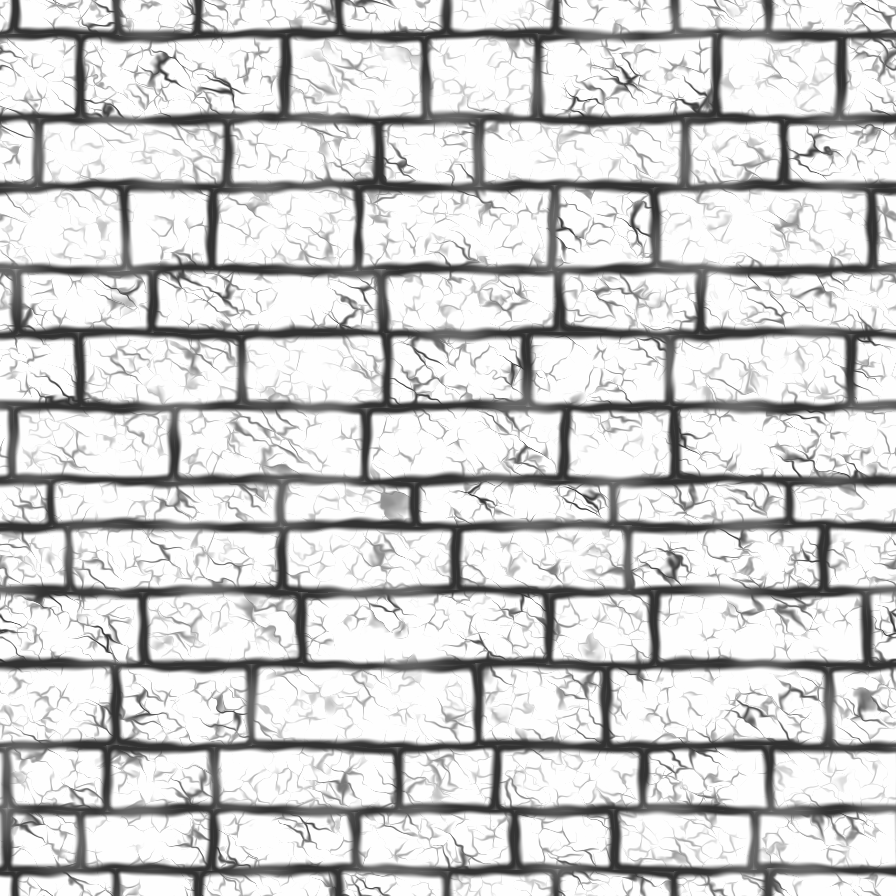
A WebGL 1 fragment shader for this texture map:

```glsl
precision highp float;
// Black and white brick wall: thirteen uneven courses of white bricks with soft
// dark mortar. Each brick is a rounded box between jittered joints; its chips and
// hairline cracks are cellular borders that show only inside scattered spots.
uniform vec2 u_resolution;

float hash(vec2 c) {
  return fract(sin(dot(c, vec2(127.1, 311.7))) * 43758.5);
}

// Tiling cellular noise: distances to the nearest and second nearest points
vec2 cells(vec2 p, float period) {
  vec2 base = floor(p), f = p - base, d = vec2(8.0);
  for (int y = -1; y <= 1; y++) {
    for (int x = -1; x <= 1; x++) {
      vec2 o = vec2(float(x), float(y));
      vec2 c = mod(base + o, period);
      float r = length(o + vec2(hash(c), hash(c + 71.3)) - f);
      d = r < d.x ? vec2(r, d.x) : vec2(d.x, min(d.y, r));
    }
  }
  return d;
}

// Tiling sine warp; freq is a whole number
vec2 wobble(vec2 p, float freq) {
  return sin(6.28319 * freq * p.yx + 2.0 * sin(6.28319 * (freq + 1.0) * p));
}

// Signed distance to the brick around p, positive in the mortar; also gives its id
float brickDistance(vec2 p, out vec2 id) {
  // Per course: top edge, number of bricks, sideways shift
  mat4 tops = mat4(0.0, 0.094, 0.169, 0.262, 0.333, 0.415, 0.497, 0.548,
                   0.621, 0.703, 0.794, 0.865, 0.932, 1.0, 2.0, 2.0);
  mat4 counts = mat4(6, 6, 6, 5, 6, 5, 5, 5, 5, 5, 7, 7, 8, 1, 1, 1);
  mat4 shifts = mat4(0.129, 0.056, 0.107, 0.024, 0.112, -0.005, 0.107, 0.077,
                     0.175, 0.082, -0.017, 0.119, -0.016, 0, 0, 0);
  float y = fract(p.y), top = 0.0, bottom = 1.0, row = 0.0, count = 6.0, shift = 0.0;
  for (int j = 0; j < 4; j++) {
    for (int k = 0; k < 4; k++) {
      if (y >= tops[j][k]) {
        top = tops[j][k];
        count = counts[j][k];
        shift = shifts[j][k];
        row = float(j * 4 + k);
      } else {
        bottom = min(bottom, tops[j][k]);
      }
    }
  }

  // Upright joints on either side
  float u = fract(p.x - shift) * count, left = -9.0, right = 99.0;
  for (int i = -1; i <= 2; i++) {
    float k = floor(u) + float(i);
    vec2 key = vec2(mod(k, count), row + 3.0);
    float joint = k + 0.55 * (hash(key) - 0.5);
    if (joint <= u) {
      left = joint;
      id = key;
    } else {
      right = min(right, joint);
    }
  }

  // Rounded, slightly tilted box with an uneven gap
  vec2 local = vec2((u - 0.5 * (left + right)) / count, y - 0.5 * (top + bottom));
  local.y += local.x * 0.03 * (hash(id + 17.0) - 0.5);
  vec2 gap = 0.0044 + 0.0009 * wobble(p, 7.0) + 0.0005 * wobble(p, 23.0);
  vec2 size = 0.5 * vec2((right - left) / count, bottom - top) - gap;
  vec2 q = abs(local) - size + 0.005;
  return length(max(q, 0.0)) + min(max(q.x, q.y), 0.0) - 0.005;
}

// Darkness of the chips and cracks
float cracks(vec2 p) {
  vec2 q = p + 0.004 * wobble(p, 11.0) + 0.0015 * wobble(p, 41.0);
  float spots = 1.0 - smoothstep(0.1, 0.55, cells(q * 13.0, 13.0).x);
  float specks = 1.0 - smoothstep(0.1, 0.6, cells(q * 31.0, 31.0).x);
  // Slanted strokes, then fine hairlines
  vec2 c = cells(vec2(24.0 * q.x, 48.0 * q.y - 24.0 * q.x), 24.0);
  float strokes = 1.0 - smoothstep(0.0, 0.02 + 0.2 * spots, c.y - c.x);
  vec2 h = cells(q * 56.0, 56.0);
  float hairs = 1.0 - smoothstep(0.0, 0.04 + 0.2 * specks, h.y - h.x);
  return max(strokes * spots, 0.55 * hairs * specks);
}

void main() {
  vec2 uv = gl_FragCoord.xy / u_resolution;
  vec2 p = vec2(uv.x, 0.961 - uv.y);

  // Hand laid lines: gentle waves with a rough edge
  vec2 bent = p + 0.0017 * wobble(p, 4.0) + 0.0006 * wobble(p, 19.0);
  vec2 id = vec2(0.0);
  float d = brickDistance(bent, id);

  // Worn brick face
  float wear = cracks(p) * mix(0.45, 1.0, hash(id + 41.0));
  float face = mix(0.995, 0.2, wear);

  // Mortar, paler in patches and where the joint opens out
  float pale = 1.0 - smoothstep(0.1, 0.5, cells(bent * 9.0, 9.0).x);
  float mortar = 0.2 + 0.2 * pale + 40.0 * clamp(d - 0.0045, 0.0, 0.005);
  float shade = mix(face, mortar, smoothstep(-0.0045, 0.0025, d));
  gl_FragColor = vec4(vec3(shade), 1.0);
}
```
